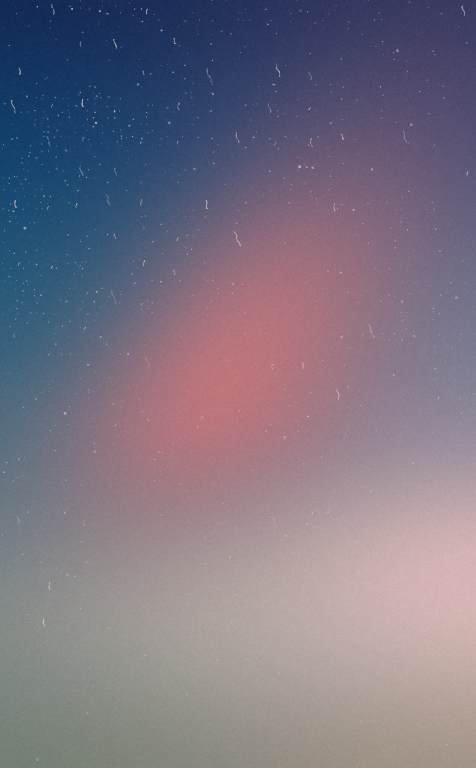
Write a WebGL 1 fragment shader that draws this background.

```glsl
precision highp float;
uniform vec2 u_resolution;

#define ROSE_CENTER vec2(0.48, 0.50)
#define ROSE_LEAN 0.75
#define ROSE_WIDTH 0.30
#define BLUSH_CENTER vec2(1.02, 0.25)
#define DUST_COLOR vec3(0.82, 0.75, 0.74)
#define DUST_CELL 0.0085
#define DUST_AMOUNT 0.36
#define SCRATCH_CELL 0.042
#define SCRATCH_AMOUNT 0.55
#define GRAIN_CELLS 512.0
#define GRAIN_STRENGTH 0.022

float hash(vec2 p) {
  vec3 q = fract(vec3(p.xyx) * 0.1031);
  q += dot(q, q.yzx + 33.33);
  return fract((q.x + q.y) * q.z);
}

vec2 hash2(vec2 p) {
  return vec2(hash(p + 17.3), hash(p + 71.9));
}

float noise(vec2 p) {
  vec2 i = floor(p);
  vec2 f = fract(p);
  f = f * f * (3.0 - 2.0 * f);
  float low = mix(hash(i), hash(i + vec2(1.0, 0.0)), f.x);
  float high = mix(hash(i + vec2(0.0, 1.0)), hash(i + 1.0), f.x);
  return mix(low, high, f.y);
}

float glow(vec2 offset, vec2 radius) {
  vec2 q = offset / radius;
  return exp(-dot(q, q));
}

// Overlapping soft step between two neighbouring colour stops
float blend(float y, float start) {
  return smoothstep(start - 0.04, start + 0.24, y);
}

vec3 leftSky(float y) {
  vec3 c = mix(vec3(0.45, 0.49, 0.45), vec3(0.49, 0.53, 0.52), blend(y, 0.0));
  c = mix(c, vec3(0.32, 0.44, 0.51), blend(y, 0.2));
  c = mix(c, vec3(0.15, 0.36, 0.48), blend(y, 0.4));
  c = mix(c, vec3(0.07, 0.26, 0.43), blend(y, 0.6));
  return mix(c, vec3(0.07, 0.16, 0.33), blend(y, 0.8));
}

vec3 rightSky(float y) {
  vec3 c = mix(vec3(0.63, 0.57, 0.52), vec3(0.74, 0.68, 0.65), blend(y, 0.0));
  c = mix(c, vec3(0.58, 0.55, 0.61), blend(y, 0.2));
  c = mix(c, vec3(0.42, 0.46, 0.56), blend(y, 0.4));
  c = mix(c, vec3(0.29, 0.31, 0.46), blend(y, 0.6));
  return mix(c, vec3(0.20, 0.21, 0.37), blend(y, 0.8));
}

vec3 background(vec2 uv) {
  vec3 c = mix(leftSky(uv.y), rightSky(uv.y), smoothstep(-0.05, 1.05, uv.x));

  // Pale haze low down, then the blush at the right edge
  c = mix(c, vec3(0.70, 0.67, 0.65), 0.55 * glow(uv - vec2(0.5, 0.2), vec2(0.42, 0.13)));
  c = mix(c, vec3(0.89, 0.73, 0.73), 0.75 * glow(uv - BLUSH_CENTER, vec2(0.42, 0.13)));

  // Rose cloud leaning right, with a long upper tail
  vec2 d = uv - ROSE_CENTER;
  d.x -= ROSE_LEAN * d.y;
  float height = mix(0.18, 0.29, smoothstep(-0.12, 0.12, d.y));
  return mix(c, vec3(0.77, 0.46, 0.48), 0.94 * glow(d, vec2(ROSE_WIDTH, height)));
}

// Tiny round specks, one candidate per cell
float dust(vec2 p, float cell, float density, float pixel) {
  vec2 id = floor(p / cell);
  vec2 center = 0.25 + 0.5 * hash2(id);
  float d = length((fract(p / cell) - center) * cell);
  float size = cell * mix(0.03, 0.10, hash(id + 5.7));
  float shown = step(hash(id + 41.3), density);
  float cover = 1.0 - smoothstep(size - 0.5 * pixel, size + 0.7 * pixel, d);
  return shown * cover * mix(0.2, 0.75, hash(id + 9.1));
}

// Short, ragged, nearly upright scratches
float scratch(vec2 p, float density, float pixel) {
  vec2 id = floor(p / SCRATCH_CELL);
  vec2 q = (fract(p / SCRATCH_CELL) - 0.35 - 0.3 * hash2(id)) * SCRATCH_CELL;
  float seed = hash(id + 3.1);
  q.x += q.y * (seed - 0.5) * 0.8 + 0.0008 * sin(q.y * 500.0 + seed * 40.0);
  float reach = mix(0.001, 0.009, seed * seed);
  float d = length(vec2(q.x, max(abs(q.y) - reach, 0.0)));
  float width = 0.0012 * noise(p * 420.0);
  float cover = 1.0 - smoothstep(width - 0.4 * pixel, width + 0.6 * pixel, d);
  return step(hash(id + 27.7), density) * cover * mix(0.3, 0.85, hash(id + 13.9));
}

void main() {
  vec2 uv = gl_FragCoord.xy / u_resolution;
  vec2 p = gl_FragCoord.xy / u_resolution.y;
  float pixel = 1.0 / u_resolution.y;
  vec3 color = background(uv);

  // Wear gathers at the upper left and thins out toward the ground
  float corner = glow(uv - vec2(0.12, 0.85), vec2(0.38, 0.28));
  float wear = smoothstep(0.05, 0.6, uv.y) * mix(0.22, 1.0, corner) + 0.04;
  float clumps = smoothstep(0.25, 0.8, noise(p * 13.0 + 4.0));
  float marks = scratch(p, wear * SCRATCH_AMOUNT, pixel);
  for (int i = 0; i < 3; i++) {
    float layer = float(i);
    float density = DUST_AMOUNT * wear * (0.25 + clumps) / (1.0 + layer);
    marks = max(marks, dust(p + layer * 3.7, DUST_CELL * (1.0 + 0.6 * layer), density, pixel));
  }
  color = mix(color, DUST_COLOR, marks);

  // Fine film grain
  color += (hash(floor(p * GRAIN_CELLS)) - 0.5) * GRAIN_STRENGTH;
  gl_FragColor = vec4(clamp(color, 0.0, 1.0), 1.0);
}
```
